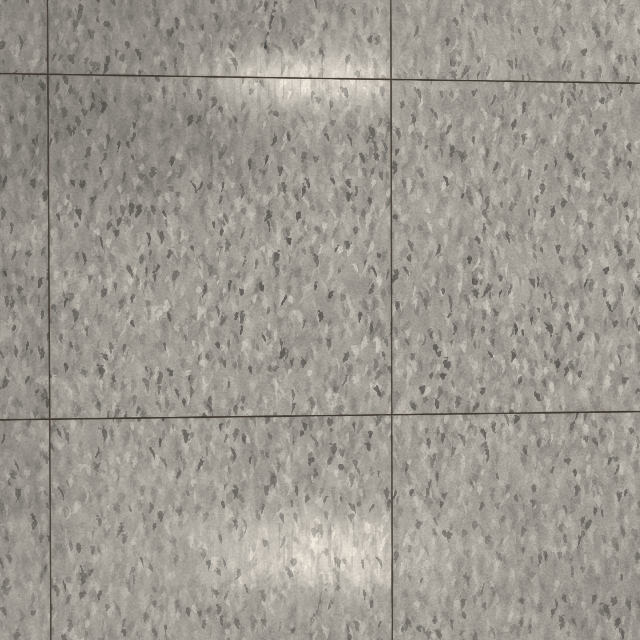
A three.js fragment shader for this texture:

```glsl
// Speckled vinyl floor tiles: large square tiles with thin dark seams, vertical
// stone-like flecks from jittered cell grids, and two soft lamp reflections.
// Each tile shifts the fleck field, so the chips are cut off at the seams.

#define TILE_LEVEL 0.632
#define TILE_TINT vec3(1.0, 0.972, 0.924)
#define DARK_CHIP 0.33
#define PALE_CHIP 0.83
#define CHIP_SIZE 0.0138
#define CHIP_DENSITY 0.30
#define GRAIN 0.075
#define SEAM_WIDTH 0.0011
#define SEAM_COLOR vec3(0.23, 0.195, 0.16)
#define GLARE 0.25

varying vec2 vUv;

vec3 hash3(vec2 p) {
  vec3 q = fract(vec3(p.xyx) * vec3(0.1031, 0.1030, 0.0973));
  q += dot(q, q.yxz + 33.33);
  return fract((q.xxy + q.yzz) * q.zyx);
}

float noise(vec2 p) {
  vec2 i = floor(p), f = fract(p);
  f = f * f * (3.0 - 2.0 * f);
  float low = mix(hash3(i).x, hash3(i + vec2(1.0, 0.0)).x, f.x);
  float high = mix(hash3(i + vec2(0.0, 1.0)).x, hash3(i + 1.0).x, f.x);
  return mix(low, high, f.y);
}

// Coverage of tapered, tilted, slightly bent chips, at most one per cell
float flecks(vec2 p, float size, float density, float seed, float ragged) {
  vec2 cell = vec2(1.0, 1.6);
  vec2 q = p / size;
  vec2 home = floor(q / cell);
  float cover = 0.0;
  for (int j = -1; j <= 1; j++) {
    for (int i = -1; i <= 1; i++) {
      vec2 id = home + vec2(float(i), float(j));
      vec3 place = hash3(id + seed);
      vec3 form = hash3(id + seed + 71.7);
      vec2 d = q - (id + place.xy) * cell;
      float tilt = (form.x - 0.5) * 0.95;
      float c = cos(tilt), s = sin(tilt);
      d = vec2(c * d.x - s * d.y, s * d.x + c * d.y);
      d.x += (form.y - 0.5) * 0.7 * d.y * d.y;
      vec2 radius = vec2(mix(0.12, 0.33, form.z), mix(0.36, 0.82, form.y));
      radius.x *= 1.0 + 0.45 * clamp(d.y / radius.y, -1.0, 1.0);
      float edge = length(d / radius) - 1.0 + ragged;
      float chip = 1.0 - smoothstep(-0.25, 0.22, edge);
      float strength = 0.4 + 0.6 * fract(form.x * 7.0 + form.z);
      cover = max(cover, chip * strength * step(place.z, density));
    }
  }
  return cover;
}

float glow(vec2 p, vec2 center, vec2 radius) {
  vec2 d = (p - center) / radius;
  return exp(-dot(d, d));
}

// Rough scuff along a segment
float scuff(vec2 p, vec2 a, vec2 b) {
  vec2 ab = b - a;
  float t = clamp(dot(p - a, ab) / dot(ab, ab), 0.0, 1.0);
  float line = 1.0 - smoothstep(0.001, 0.005, length(p - a - ab * t));
  return line * smoothstep(0.35, 0.65, noise(p * vec2(420.0, 230.0)));
}

void main() {
  vec2 p = vUv;

  // Tile grid with slightly converging seams
  float left = mix(0.0795, 0.0742, p.y), right = mix(0.613, 0.6107, p.y);
  float lower = mix(0.344, 0.357, p.x), upper = mix(0.885, 0.870, p.x);
  vec2 pitch = vec2(right - left, upper - lower);
  vec2 grid = (p - vec2(left, lower)) / pitch;
  vec2 tile = floor(grid), local = fract(grid);
  vec2 toSeam = min(local, 1.0 - local) * pitch;
  vec3 tileRnd = hash3(tile + 19.0);
  vec2 q = p + 2.0 + tileRnd.xy * 3.0;

  // Mottled ground and chips
  float ragged = (noise(q * 330.0) - 0.5) * 0.9;
  float contrast = 0.68 + 0.32 * glow(p, vec2(0.62, 0.52), vec2(0.7, 0.27));
  float level = TILE_LEVEL + (tileRnd.z - 0.5) * 0.015;
  level += (noise(q * vec2(105.0, 38.0)) - 0.5) * 0.09;
  level += (noise(q * 13.0) - 0.5) * 0.035;
  level += 0.085 * flecks(q, 0.0175, 0.85, 11.0, ragged) * contrast;
  level -= 0.095 * flecks(q, 0.0165, 0.80, 47.0, ragged) * contrast;
  float pale = flecks(q, CHIP_SIZE, CHIP_DENSITY, 83.0, ragged);
  float dark = flecks(q, CHIP_SIZE * 0.95, CHIP_DENSITY, 131.0, ragged);
  level = mix(level, PALE_CHIP, pale * 0.72 * contrast);
  level = mix(level, DARK_CHIP, dark * 0.88 * contrast);
  level += (noise(q * 480.0) - 0.5) * GRAIN;

  // Shade in the corners, lamp reflections dimmer on the right-hand tiles
  float shade = 0.17 * glow(p, vec2(0.17, 0.82), vec2(0.24, 0.13));
  shade += 0.13 * glow(p, vec2(0.1, 1.03), vec2(0.5, 0.09));
  shade += 0.10 * glow(p, vec2(-0.04, 0.45), vec2(0.14, 0.6));
  shade += 0.07 * glow(p, vec2(1.03, 0.0), vec2(0.25, 0.2));
  float lamps = glow(p, vec2(0.48, 0.875), vec2(0.17, 0.042));
  lamps += 0.85 * glow(p, vec2(0.51, 0.135), vec2(0.18, 0.06));
  lamps *= tile.x > 0.5 ? 0.5 : 1.0;
  float hairline = smoothstep(0.68, 0.85, noise(q * vec2(300.0, 24.0)));
  level = level * (1.0 - shade) + lamps * (GLARE - 0.08 * hairline);
  level -= 0.2 * scuff(p, vec2(0.432, 1.0), vec2(0.414, 0.927));
  level -= 0.14 * scuff(p, vec2(0.51, 0.087), vec2(0.485, 0.025));

  // Seams with uneven width and a faint grimy border
  float wear = 0.75 + 0.5 * noise(p * 45.0);
  vec2 seam = 1.0 - smoothstep(vec2(0.3), vec2(1.9), toSeam / (SEAM_WIDTH * wear));
  float grime = exp(-min(toSeam.x, toSeam.y) / 0.004);
  vec3 color = TILE_TINT * level * (1.0 - 0.06 * grime);
  color = mix(color, SEAM_COLOR, max(seam.x * 0.8, seam.y * 0.92));
  gl_FragColor = vec4(clamp(color, 0.0, 1.0), 1.0);
}
```
